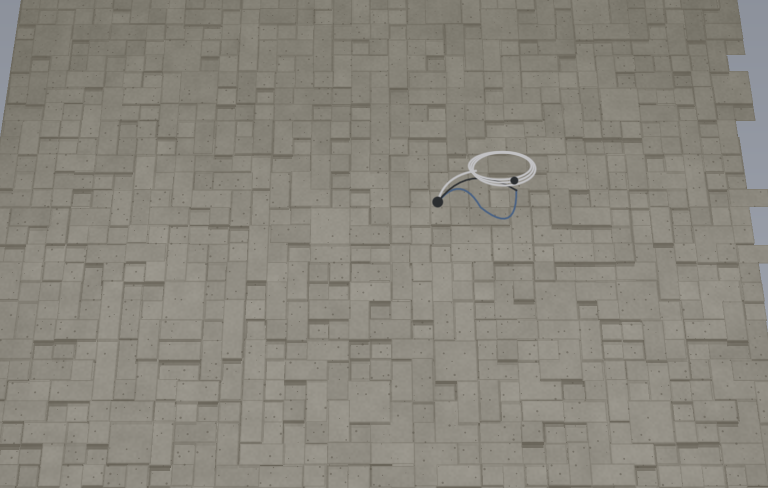
Write a WebGL 2 fragment shader that draws this texture.

```glsl
#version 300 es
precision highp float;
// A wall of pale stone blocks standing out to different depths, seen from below.
// Overlapping random rectangles compete by depth; the deeper ones receive soft
// shadows from above. Plaster shows at the sides and loose wires hang in front.
uniform vec2 u_resolution;
out vec4 fragColor;

const float CELL = 0.0455;      // block unit at the foot of the wall
const float HALF_COLUMNS = 19.0;
const float TAPER = 0.175;      // narrowing towards the top
const float CENTRE_X = 0.756;

float hash(vec2 p) {
    return fract(sin(dot(p, vec2(127.1, 311.7))) * 43758.5453);
}

float valueNoise(vec2 p) {
    vec2 i = floor(p), f = fract(p);
    f = f * f * (3.0 - 2.0 * f);
    return mix(mix(hash(i), hash(i + vec2(1, 0)), f.x),
               mix(hash(i + vec2(0, 1)), hash(i + vec2(1, 1)), f.x), f.y);
}

vec2 wallCoords(vec2 p) {
    return vec2(p.x - CENTRE_X, p.y) / ((1.0 - TAPER * p.y) * CELL);
}

// Foremost block at g: depth, distance to its edge, random tone
vec3 blockAt(vec2 g) {
    vec3 best = vec3(0.0);
    for (int y = -3; y <= 0; y++) {
        for (int x = -2; x <= 0; x++) {
            vec2 anchor = floor(g) + vec2(x, y);
            if (anchor.x < -HALF_COLUMNS || anchor.x >= HALF_COLUMNS) continue;
            float depth = 0.05 + 0.95 * hash(anchor + 3.7);
            if (depth <= best.x) continue;
            float kind = hash(anchor + 51.3);
            vec2 size = vec2(1.0 + step(0.62, kind),
                             1.0 + step(0.3, kind) * step(kind, 0.85)
                                 - step(0.62, kind) * step(kind, 0.76)
                                 + step(0.55, kind) * step(kind, 0.62));
            vec2 shift = 0.12 * vec2(hash(anchor + 17.9), hash(anchor + 29.1));
            vec2 inset = 0.5 * size - abs(g - anchor - shift - 0.5 * size);
            float edge = min(inset.x, inset.y);
            if (edge > 0.0) best = vec3(depth, edge, hash(anchor + 83.2));
        }
    }
    return best;
}

// Small dark pits scattered in the stone
float pits(vec2 g) {
    vec2 q = g * 2.6, id = floor(q);
    vec2 spot = 0.2 + 0.6 * vec2(hash(id + 5.1), hash(id + 9.4));
    float radius = 0.05 + 0.09 * hash(id + 2.2);
    float present = step(0.72, hash(id + 71.0));
    return present * (1.0 - smoothstep(radius * 0.5, radius * 1.5, length(fract(q) - spot)));
}

vec3 wallColour(vec2 p) {
    vec2 g = wallCoords(p);
    vec3 block = blockAt(g);
    if (abs(g.x) > HALF_COLUMNS && block.x <= 0.0) {
        return vec3(0.61, 0.63, 0.67) - 0.06 * p.y + 0.03 * (1.0 - p.y);
    }
    // Light falls from above, fading towards the top and the corners
    vec3 face = mix(vec3(0.582, 0.568, 0.53), vec3(0.515, 0.502, 0.459),
                    smoothstep(0.35, 1.0, p.y));
    face -= 0.05 * smoothstep(0.45, 1.0, length((p - vec2(0.8, 0.4)) * vec2(0.9, 0.8)));
    face += 0.035 * (block.z - 0.5);
    face += 0.03 * (valueNoise(g * 1.3) - 0.5) + 0.025 * (valueNoise(g * 9.0) - 0.5);
    face = mix(face, vec3(0.36, 0.34, 0.30), 0.55 * pits(g));

    float nearRise = blockAt(g + vec2(0.0, 0.13)).x - block.x;
    float farRise = blockAt(g + vec2(0.03, 0.27)).x - block.x;
    float sideRise = blockAt(g - vec2(0.08, 0.0)).x - block.x;
    float shadow = 0.7 * smoothstep(0.03, 0.4, nearRise);
    shadow = max(shadow, 0.55 * smoothstep(0.2, 0.6, farRise));
    shadow = max(shadow, 0.45 * smoothstep(0.05, 0.5, sideRise));
    float seam = 0.28 * (1.0 - smoothstep(0.0, 0.08, block.y));
    return mix(face, vec3(0.35, 0.33, 0.285), max(shadow * mix(1.0, 0.75, p.y), seam));
}

// Distance to a quadratic curve, taken along short segments
float curveDistance(vec2 p, vec2 a, vec2 b, vec2 c) {
    float d = 1e3;
    vec2 last = a;
    for (int i = 1; i <= 12; i++) {
        float t = float(i) / 12.0;
        vec2 next = mix(mix(a, b, t), mix(b, c, t), t), along = next - last;
        float k = clamp(dot(p - last, along) / dot(along, along), 0.0, 1.0);
        d = min(d, length(p - last - k * along));
        last = next;
    }
    return d;
}

float ringDistance(vec2 p, vec2 radii) {
    float k = length(p / radii);
    return abs(k - 1.0) * k / max(length(p / (radii * radii)), 1e-3);
}

vec3 paint(vec3 base, vec3 ink, float d, float width, float blur) {
    return mix(base, ink, 1.0 - smoothstep(width - blur, width + blur, d));
}

vec3 addWires(vec3 colour, vec2 p, float blur) {
    vec2 outlet = vec2(0.897, 0.586), dip = vec2(0.985, 0.575), tip = vec2(1.058, 0.61);
    vec3 white = vec3(0.76, 0.76, 0.77), dark = vec3(0.17, 0.18, 0.19);
    float blue = min(curveDistance(p, outlet, vec2(0.945, 0.645), dip),
                     curveDistance(p, dip, vec2(1.06, 0.515), tip));
    colour = paint(colour, vec3(0.28, 0.38, 0.52), blue, 0.0018, blur);
    colour = paint(colour, dark, curveDistance(p, outlet, vec2(0.96, 0.67), tip), 0.0017, blur);
    float lead = curveDistance(p, outlet, vec2(0.91, 0.64), vec2(0.975, 0.65));
    colour = paint(colour, white, lead, 0.0022, blur);
    for (int i = 0; i < 3; i++) {
        float k = float(i) - 1.0;
        vec2 q = p - vec2(1.029 + 0.004 * k, 0.657 - 0.003 * k);
        colour = paint(colour, white, ringDistance(q, vec2(0.064, 0.031 + 0.003 * k)), 0.0022, blur);
    }
    colour = paint(colour, dark, length(p - outlet), 0.011, blur);
    return paint(colour, dark, length(p - vec2(1.054, 0.63)), 0.008, blur);
}

void main() {
    vec3 colour = vec3(0.0);
    for (int i = 0; i < 4; i++) {   // 2 x 2 samples smooth the block edges
        vec2 offset = vec2(i % 2, i / 2) * 0.5 - 0.25;
        colour += 0.25 * wallColour((gl_FragCoord.xy + offset) / u_resolution.y);
    }
    vec2 p = gl_FragCoord.xy / u_resolution.y;
    fragColor = vec4(addWires(colour, p, 1.0 / u_resolution.y), 1.0);
}
```
